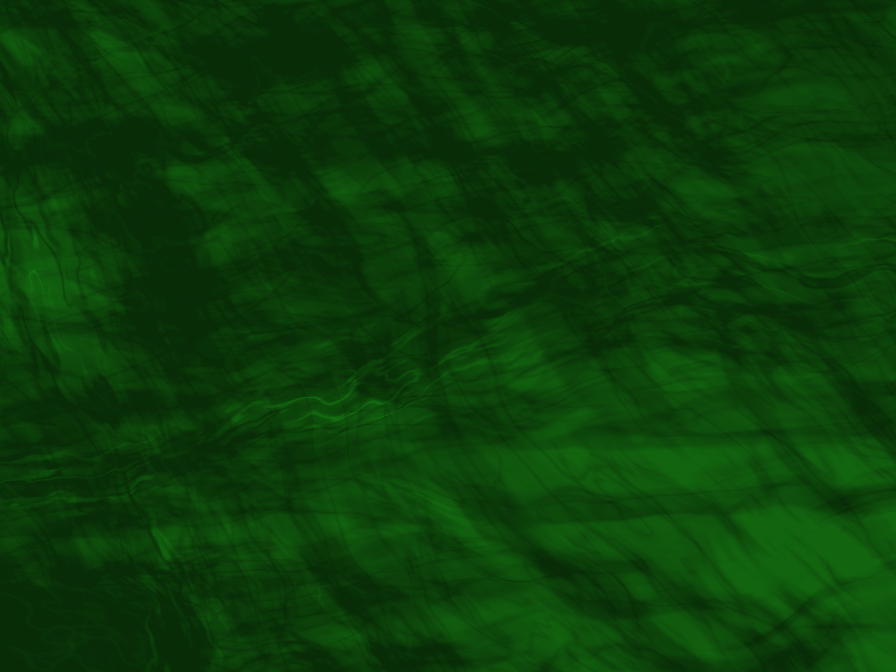
Give the GLSL for this texture, as a WebGL 2 fragment shader.

```glsl
#version 300 es
precision highp float;

#define SHEETS 8
#define GROUND vec3(0.073, 0.412, 0.061)
#define SHEET_DEPTH 0.165
#define THREAD_DEPTH 0.15
#define GLOW 0.36
#define WARP 0.28
#define ROPE_WIDTH 0.085

uniform vec2 u_resolution;
out vec4 fragColor;

float hash(ivec2 cell) {
    uvec2 v = uvec2(cell) * uvec2(1597u, 7919u);
    uint h = (v.x ^ (v.y << 9)) * 747796u + v.y * 2891u + 12345u;
    h = (h ^ (h >> 15)) * 73244475u;
    h = (h ^ (h >> 13)) * 73244475u;
    return float((h ^ (h >> 16)) >> 8) / 16777216.0;
}

float noise(vec2 p) {
    ivec2 i = ivec2(floor(p));
    vec2 f = fract(p);
    f = f * f * f * (f * (f * 6.0 - 15.0) + 10.0);
    float low = mix(hash(i), hash(i + ivec2(1, 0)), f.x);
    float high = mix(hash(i + ivec2(0, 1)), hash(i + ivec2(1, 1)), f.x);
    return mix(low, high, f.y);
}

float fbm(vec2 p) {
    float sum = 0.0, weight = 0.5;
    for (int i = 0; i < 4; i++) {
        sum += weight * noise(p);
        p = p * 2.03 + vec2(17.3, 9.1);
        weight *= 0.5;
    }
    return sum / 0.9375;
}

vec2 fbm2(vec2 p) {
    return vec2(fbm(p), fbm(p + vec2(41.7, 23.9))) - 0.5;
}

mat2 rotation(float a) {
    return mat2(cos(a), -sin(a), sin(a), cos(a));
}

// Thin line along the middle contour of a noise field
float thread(float n, float width) {
    float d = (n - 0.5) / width;
    return exp(-d * d);
}

// Translucent fibrous sheet: x is its darkening, y its cover
vec2 sheet(vec2 p, float angle, vec2 seed) {
    vec2 bent = p + WARP * fbm2(p * 1.4 + seed);
    vec2 q = rotation(angle) * bent + seed;
    float streak = fbm(q * vec2(2.0, 21.0));
    float shape = fbm(q * vec2(1.1, 3.4) + 5.0) + 0.3 * (streak - 0.5);
    float cover = smoothstep(0.46, 0.55, shape);
    float body = 0.25 + 0.85 * smoothstep(0.33, 0.67, streak);
    float lines = thread(fbm(q * vec2(2.6, 11.0) + 13.0), 0.022);
    lines += 0.8 * thread(fbm(q * vec2(4.0, 23.0) + 29.0), 0.03);
    float dark = SHEET_DEPTH * cover * body;
    dark += THREAD_DEPTH * lines * (0.1 + 0.75 * cover);
    return vec2(dark, cover);
}

// Twisted bundle: x is its darkening, y its bright filaments
vec2 rope(float along, float across, vec2 seed) {
    vec2 q = vec2(along, across);
    q += 0.08 * fbm2(q * 6.0 + seed);
    float s = q.y / ROPE_WIDTH;
    float core = exp(-s * s);
    float strands = thread(fbm(q * vec2(6.0, 24.0) + seed), 0.035);
    float shadow = thread(fbm(q * vec2(5.0, 21.0) + seed + 31.0), 0.04);
    float knots = smoothstep(0.42, 0.68, fbm(q * vec2(6.0, 9.0) + seed + 7.0));
    return core * vec2(0.08 + 0.32 * shadow, strands * (0.3 + 0.9 * knots));
}

void main() {
    vec2 p = gl_FragCoord.xy / u_resolution.y;
    float density = 0.0;
    float overlap = 0.0;

    // Sheets alternate between steep falling and gently rising directions
    for (int i = 0; i < SHEETS; i++) {
        float turn = 0.5 * (hash(ivec2(i, 77)) - 0.5);
        float angle = (i % 2 == 0 ? -0.88 : 0.18) + turn;
        vec2 seed = 60.0 * vec2(hash(ivec2(i, 5)), hash(ivec2(i, 19)));
        vec2 layer = sheet(p, angle, seed);
        density += layer.x;
        overlap += layer.y / float(SHEETS);
    }

    // One bundle rises across the middle, one falls along the left side
    float rise = 0.27 + 0.32 * smoothstep(0.0, 1.05, p.x);
    vec2 arch = rope(p.x, p.y - rise, vec2(3.0, 11.0));
    vec2 fall = rope(p.y, 0.93 * (p.x - 0.34 * (0.78 - p.y)), vec2(27.0, 8.0));
    density += arch.x + fall.x;

    // Short curled fibres darken or catch light where the sheets overlap
    vec2 curl = rotation(-0.5) * (p + 0.12 * fbm2(p * 4.0 + 90.0));
    float tangle = smoothstep(0.35, 0.75, overlap);
    float fibres = thread(fbm(curl * vec2(7.0, 16.0)), 0.022);
    float creases = thread(fbm(curl * vec2(8.0, 15.0) + 37.0), 0.03);
    float light = arch.y + fall.y + 0.4 * fibres * tangle;
    density += 0.16 * creases * tangle;

    // Broad uneven lighting and absorption
    density += 0.25 * (fbm(p * 1.8 + 50.0) - 0.5);
    vec3 colour = GROUND * exp(-clamp(density, 0.05, 0.88));
    colour *= 1.0 + GLOW * min(light, 1.2);
    fragColor = vec4(colour, 1.0);
}
```
